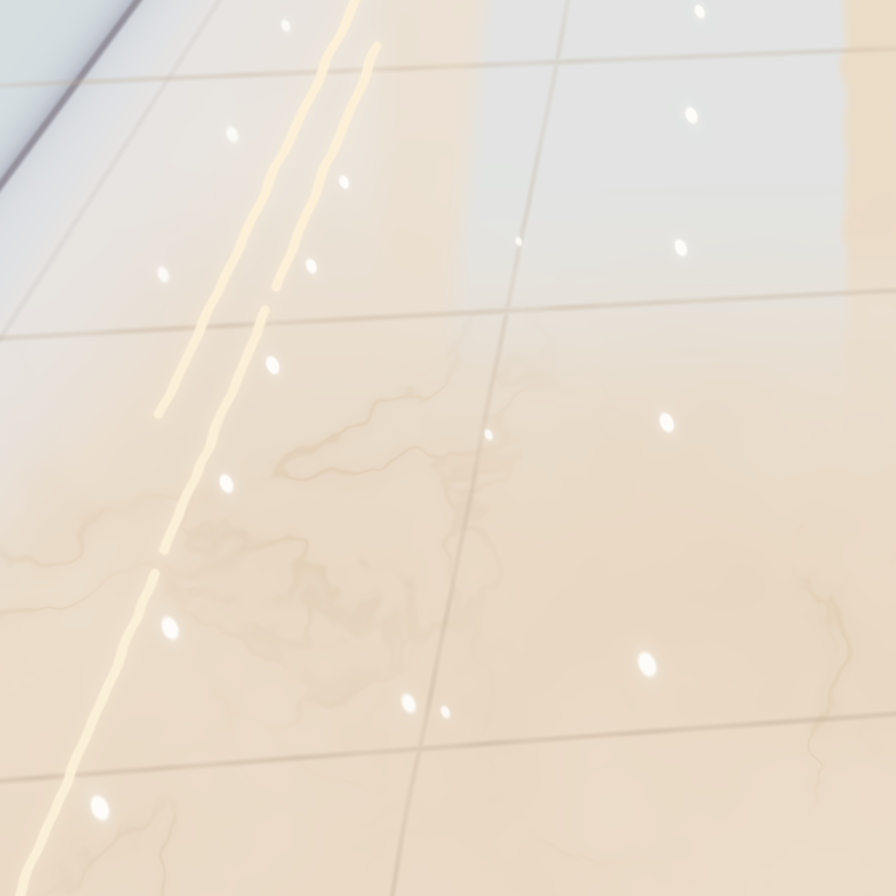
Give the GLSL for this texture, as a Shadertoy shader.

```glsl
#define HORIZON 1.9375
#define ROW_START 0.5647
#define ROW_STEP 0.2118
#define JOINT_WIDTH 0.0035
#define STRIP_WIDTH 0.0052
#define SPOT_SIZE 0.0095
#define VEIN_STRENGTH 0.42
#define CREAM vec3(0.92, 0.86, 0.785)
#define PEARL vec3(0.92, 0.89, 0.85)
#define TAN vec3(0.84, 0.745, 0.62)
#define SKY vec3(0.885, 0.892, 0.888)
#define GLOW vec3(0.995, 0.945, 0.85)

float hash(vec2 p) {
    vec3 q = fract(p.xyx * vec3(0.1031, 0.103, 0.0973));
    q += dot(q, q.yzx + 33.33);
    return fract((q.x + q.y) * q.z);
}

float noise(vec2 p) {
    vec2 cell = floor(p), f = fract(p);
    f = f * f * (3.0 - 2.0 * f);
    return mix(mix(hash(cell), hash(cell + vec2(1, 0)), f.x),
               mix(hash(cell + vec2(0, 1)), hash(cell + vec2(1, 1)), f.x), f.y);
}

float fbm(vec2 p) {
    float sum = 0.0, weight = 0.5;
    for (int i = 0; i < 5; i++) {
        sum += weight * noise(p);
        p = mat2(1.6, 1.2, -1.2, 1.6) * p + 7.3;
        weight *= 0.5;
    }
    return sum;
}

float segment(vec2 p, vec2 a, vec2 b) {
    vec2 d = b - a;
    return length(p - a - d * clamp(dot(p - a, d) / dot(d, d), 0.0, 1.0));
}

// Soft bright core with a faint halo
float spot(vec2 p, vec2 center, float size) {
    float r = length((p - center) * mat2(1.15, 0.15, 0.15, 0.85)) / size;
    return smoothstep(1.25, 0.55, r) + 0.3 * exp(-r * r * 0.45);
}

// Lamps evenly spaced in depth along a slanted line
float spotRow(vec2 p, float x, float slope, float depth, float stride, int count, float size) {
    float top = HORIZON - 1.0 / depth, light = 0.0;
    for (int i = 0; i < count; i++) {
        float n = float(i);
        float y = HORIZON - 1.0 / (depth - n * stride);
        float scale = size * (0.65 + 0.12 * n) * (0.9 + 0.2 * hash(vec2(n, x)));
        light += spot(p, vec2(x - slope * (top - y), y), scale);
    }
    return light;
}

// Glowing tube with a slightly uneven edge
float strip(vec2 p, vec2 a, vec2 b) {
    p.x += 0.005 * (noise(p.yy * 32.0) - 0.5);
    float d = segment(p, a, b);
    return smoothstep(STRIP_WIDTH * 1.4, STRIP_WIDTH * 0.5, d) + 0.22 * exp(-d * d * 5000.0);
}

void mainImage(out vec4 fragColor, in vec2 fragCoord) {
    vec2 uv = fragCoord / iResolution.xy;

    // Polished stone, cooler toward the far end
    vec3 color = mix(CREAM, PEARL, smoothstep(0.3, 0.9, uv.y));
    float cloud = fbm(uv * 3.5 + 4.0);
    color += (cloud - 0.48) * vec3(0.025, 0.04, 0.06);

    // Warm patch and broken veins
    float patchMask = exp(-dot((uv - vec2(0.37, 0.47)) * vec2(5.0, 4.5), (uv - vec2(0.37, 0.47)) * vec2(5.0, 4.5)));
    color = mix(color, TAN, 0.14 * patchMask * smoothstep(0.25, 0.7, cloud));
    vec2 warped = uv * vec2(3.2, 4.2) + 1.1 * vec2(fbm(uv * 5.0), fbm(uv * 5.0 + 9.0));
    float ridge = abs(fbm(warped) - 0.48);
    float vein = smoothstep(0.022, 0.0, ridge) + 0.35 * smoothstep(0.09, 0.0, ridge);
    float veinMask = smoothstep(0.4, 0.65, noise(uv * 5.0 + 2.0)) * smoothstep(0.8, 0.45, uv.y);
    color = mix(color, TAN, VEIN_STRENGTH * vein * max(0.55 * veinMask, 0.7 * patchMask));

    // Reflected panel between two warm columns
    float ragged = 0.012 * (noise(uv.yy * 28.0) - 0.5);
    float leftEdge = 0.525 + 0.1 * (uv.y - 0.85);
    float inside = smoothstep(-0.02, 0.02, uv.x - leftEdge) * smoothstep(0.008, -0.008, uv.x - 0.943 + ragged);
    float far = smoothstep(0.5, 0.85, uv.y);
    color = mix(color, SKY, inside * far);
    float columns = smoothstep(-0.008, 0.008, uv.x - 0.943 + ragged)
                  + 0.45 * smoothstep(0.4, 0.45, uv.x) * smoothstep(0.02, -0.02, uv.x - leftEdge);
    color = mix(color, vec3(0.92, 0.855, 0.77), 0.8 * columns * smoothstep(0.62, 0.75, uv.y));

    // Cool wall reflection in the upper left corner
    float wall = (uv.y - 0.798 - 1.347 * uv.x) / 1.678;
    float border = (uv.y - 0.622 - 1.544 * uv.x) / 1.84;
    color = mix(color, vec3(0.905, 0.895, 0.89), 0.8 * smoothstep(-0.2, 0.0, border));
    color = mix(color, vec3(0.865, 0.88, 0.895), 0.8 * smoothstep(-0.01, 0.05, border));
    color = mix(color, vec3(0.84, 0.87, 0.88), smoothstep(0.0, 0.02, wall));
    color = mix(color, vec3(0.69, 0.71, 0.76), 0.75 * exp(-abs(wall - 0.004) * 75.0));
    color = mix(color, vec3(0.52, 0.5, 0.54), 0.75 * smoothstep(0.007, 0.001, abs(wall + 0.003)));
    color -= 0.035 * smoothstep(0.006, 0.0, abs(border));

    // Tile joints: cross rows even in depth, one long seam
    float tilt = mix(0.082, 0.038, uv.y);
    float drop = HORIZON - uv.y + tilt * (uv.x - 0.5);
    float row = (1.0 / drop - ROW_START) / ROW_STEP;
    float rowDist = abs(row - round(row)) * ROW_STEP * drop * drop;
    float seamDist = abs(uv.x - 0.436 - 0.198 * uv.y + 0.003 * (noise(uv.yy * 9.0) - 0.5));
    float wear = 0.65 + 0.5 * noise(uv * 22.0);
    float joint = max(smoothstep(JOINT_WIDTH * 1.7, 0.0, rowDist), 0.8 * smoothstep(JOINT_WIDTH * 1.6, 0.0, seamDist));
    color = mix(color, vec3(0.77, 0.7, 0.615), 0.48 * joint * wear * mix(1.0, 0.6, uv.y));

    // Two reflected light lines, the near one split in three
    float light = strip(uv, vec2(0.178, 0.538), vec2(0.402, 1.01));
    for (int i = 0; i < 3; i++) {
        float n = float(i);
        float start = 0.948 - 0.294 * n;
        float end = start - 0.268 - 0.12 * step(1.5, n);
        vec2 base = vec2(0.421 - 0.423 * 0.948, 0.0);
        light = max(light, strip(uv, base + vec2(0.423, 1.0) * start, base + vec2(0.423, 1.0) * end));
    }
    color = mix(color, GLOW, min(light, 1.0) * 0.92);

    // Reflected ceiling lamps
    float lamps = spotRow(uv, 0.384, 0.39, 0.8767, 0.0666, 6, SPOT_SIZE)
                + spotRow(uv, 0.781, 0.0805, 1.052, 0.1141, 5, SPOT_SIZE)
                + 0.7 * spotRow(uv, 0.579, 0.156, 0.8285, 0.1256, 3, SPOT_SIZE * 0.8)
                + 0.7 * spotRow(uv, 0.319, 0.493, 1.035, 0.1155, 3, SPOT_SIZE)
                + 0.8 * spot(uv, vec2(0.456, 0.215), SPOT_SIZE);
    color = mix(color, vec3(0.995, 0.99, 0.975), min(lamps, 1.0));

    fragColor = vec4(clamp(color, 0.0, 1.0), 1.0);
}
```
